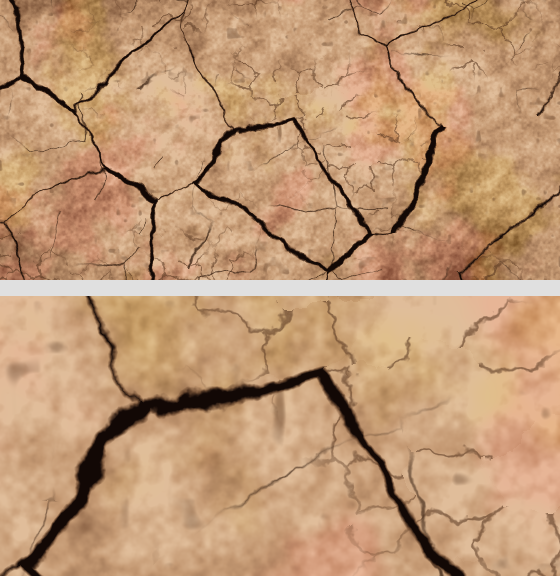
Top: the whole. Bottom: its middle third, enlarged.
Reproduce this texture procedurally as a Shadertoy shader.

```glsl
// Sun-baked clay: mottled ochre plates split by dark, ragged, branching cracks.
#define PLATE_SCALE 2.1
#define SPLIT_SCALE 4.3
#define FLAKE_SCALE 12.0
#define WIDE_CRACK 0.0115
#define THIN_CRACK 0.0016
#define BEND 0.16
#define RAGGED 0.022
#define MOTTLE 1.15
#define RELIEF 1.7
#define VIGNETTE 0.42

const vec3 PALE  = vec3(0.87, 0.73, 0.59);
const vec3 CLAY  = vec3(0.77, 0.60, 0.45);
const vec3 SHADE = vec3(0.57, 0.41, 0.29);
const vec3 WALL  = vec3(0.36, 0.23, 0.14);
const vec3 VOID  = vec3(0.07, 0.03, 0.02);

float hash(vec2 p) {
    vec3 q = fract(p.xyx * 0.1031);
    q += dot(q, q.yzx + 33.33);
    return fract((q.x + q.y) * q.z);
}

vec2 cellPoint(vec2 cell) {
    return cell + 0.1 + 0.8 * vec2(hash(cell + 11.3), hash(cell + 47.9));
}

float noise(vec2 p) {
    vec2 i = floor(p), f = fract(p);
    f = f * f * (3.0 - 2.0 * f);
    return mix(mix(hash(i), hash(i + vec2(1, 0)), f.x),
               mix(hash(i + vec2(0, 1)), hash(i + vec2(1, 1)), f.x), f.y);
}

// Layered noise centred on zero
float layers(vec2 p) {
    float sum = 0.0, amp = 0.5;
    for (int i = 0; i < 5; i++) {
        sum += amp * (noise(p) - 0.5);
        p = mat2(1.6, 1.2, -1.2, 1.6) * p + 17.3;
        amp *= 0.55;
    }
    return sum;
}

vec2 warp(vec2 p) {
    return vec2(layers(p), layers(p + 61.7));
}

// x: distance to the nearest crack, y: random value of the cell.
// Every cell border has its own half width; a share of them stays closed.
vec2 cracks(vec2 p, float scale, float thin, float wide, float openShare) {
    p *= scale;
    vec2 base = floor(p), home = base, nearest = vec2(9.0);
    for (int j = -1; j <= 1; j++)
    for (int i = -1; i <= 1; i++) {
        vec2 cell = base + vec2(i, j);
        vec2 r = cellPoint(cell) - p;
        if (dot(r, r) < dot(nearest, nearest)) { nearest = r; home = cell; }
    }
    float gap = 9.0;
    for (int j = -2; j <= 2; j++)
    for (int i = -2; i <= 2; i++) {
        if (i == 0 && j == 0) continue;
        vec2 cell = home + vec2(i, j);
        vec2 r = cellPoint(cell) - p;
        float d = dot(0.5 * (nearest + r), normalize(r - nearest)) / scale;
        float k = fract(hash(cell + 7.0) + hash(home + 7.0)) / openShare;
        if (k < 1.0) gap = min(gap, d - mix(thin, wide, k * k * k));
    }
    return vec2(gap, hash(home + 3.0));
}

void mainImage(out vec4 fragColor, in vec2 fragCoord) {
    vec2 p = fragCoord / iResolution.y;
    vec2 centred = fragCoord / iResolution.xy - 0.5;
    float soft = max(1.0 / iResolution.y, 0.0025);

    // Bent, ragged crack networks at three sizes
    vec2 ragged = RAGGED * warp(p * 24.0);
    vec2 bent = p + BEND * warp(p * 2.6) + ragged;
    vec2 plate = cracks(bent + 5.0, PLATE_SCALE, THIN_CRACK, WIDE_CRACK, 0.85);
    vec2 split = cracks(bent + 23.0, SPLIT_SCALE, 0.0003, 0.0022, 0.45);
    vec2 flake = cracks(p + 2.0 * ragged + 0.06 * warp(p * 7.0) + 31.0,
                        FLAKE_SCALE, 0.0, 0.0014, 0.6);
    plate.x += 0.006 * layers(p * 9.0 + 4.0);
    float flaky = smoothstep(0.0, 0.16, layers(p * 2.3 + 8.0));

    // Mottling, grain and relief lit from the upper left
    float mottle = layers(p * 13.0 + 3.0);
    float lit = layers(p * 19.0 + 40.0)
              - layers(p * 19.0 + 40.0 + vec2(-0.22, 0.25));
    float tone = 0.78 + 0.9 * layers(p * 3.1) + MOTTLE * mottle + RELIEF * lit * 0.6;
    tone += 0.38 * (noise(p * 105.0) - 0.5);
    tone += 0.12 * (plate.y - 0.5) + 0.25 * flaky * (flake.y - 0.5);
    tone -= VIGNETTE * smoothstep(0.1, 0.5, dot(centred, centred) * 1.2);
    tone -= 0.16 * exp(-max(plate.x, 0.0) * 60.0);
    vec3 col = mix(SHADE, CLAY, clamp(tone / 0.65, -0.4, 1.0));
    col = mix(col, PALE, clamp((tone - 0.65) / 0.5, 0.0, 1.1));

    // Rosy and yellow patches
    float rosy = smoothstep(0.02, 0.2, layers(p * 3.7 + 70.0));
    float yellow = smoothstep(0.03, 0.22, layers(p * 3.3 + 90.0));
    col += rosy * vec3(0.025, -0.035, -0.015) + yellow * vec3(0.0, 0.005, -0.06);

    // Scattered pits
    float pit = smoothstep(0.8, 0.97, noise(p * 38.0 + 9.0));
    col = mix(col, WALL, 0.4 * pit * smoothstep(-0.05, 0.12, mottle));

    // Hairlines first, then brown walls and black depth of the main cracks
    float hair = 1.0 - smoothstep(0.0, soft * 1.4, flake.x);
    float branch = 1.0 - smoothstep(-0.5 * soft, soft * 1.2, split.x);
    float fade = smoothstep(-0.12, 0.1, layers(p * 3.5 + 55.0));
    col = mix(col, WALL, 0.6 * hair * flaky);
    col = mix(col, WALL * 0.7, 0.85 * branch * fade);
    col = mix(col, WALL, 0.75 * (1.0 - smoothstep(0.0, 0.004, plate.x)));
    col = mix(col, VOID, 1.0 - smoothstep(-soft, 0.6 * soft, plate.x));

    fragColor = vec4(clamp(col, 0.0, 1.0), 1.0);
}
```
